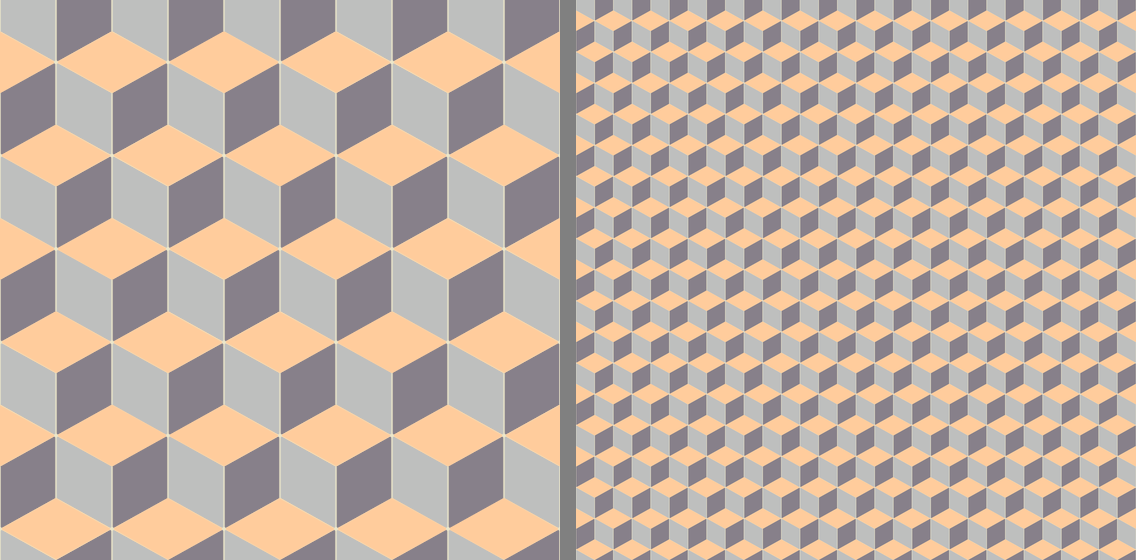
Left: one tile. Right: repeated 3 by 3.
This pattern is drawn by a Shadertoy shader. Its source:

```glsl
#define COLUMNS 5.0
#define ROWS 6.0
#define JOINT_WIDTH 0.0025
#define SEAM_WIDTH 0.0015
#define NODE_RADIUS 0.0034
#define TOP_COLOR vec3(1.00, 0.80, 0.61)
#define LIGHT_COLOR vec3(0.745, 0.75, 0.745)
#define DARK_COLOR vec3(0.53, 0.50, 0.54)
#define JOINT_COLOR vec3(0.92, 0.90, 0.79)
#define SEAM_COLOR vec3(0.96, 0.87, 0.71)

const float TAU = 6.2831853;
const float SLOPE = 2.0 / 3.0;

// Offset from the nearest cube centre in a row; even rows shift by half a cube
vec2 cubeOffset(vec2 p, float row) {
    float x = p.x + 0.5 * mod(row + 1.0, 2.0);
    return vec2(x - round(x), p.y - row);
}

// Antialiased coverage of a shape, from its signed distance
float coverage(float dist, float pixel) {
    return clamp(0.5 - dist / pixel, 0.0, 1.0);
}

// Gentle wear that wraps on both axes
float wear(vec2 uv) {
    return 0.62 + 0.22 * sin(TAU * (2.0 * uv.x + uv.y))
                + 0.16 * sin(TAU * (uv.x - 3.0 * uv.y) + 1.0);
}

void mainImage(out vec4 fragColor, in vec2 fragCoord) {
    vec2 uv = fragCoord / iResolution.xy;
    float pixel = 1.0 / min(iResolution.x, iResolution.y);
    vec2 grid = vec2(COLUMNS, ROWS);
    vec2 p = uv * grid;

    // Find the hexagonal outline of the cube that holds this point
    float row = round(p.y);
    vec2 h = cubeOffset(p, row);
    if (abs(h.y) > SLOPE * (1.0 - abs(h.x))) {
        row += sign(h.y);
        h = cubeOffset(p, row);
    }
    float ax = abs(h.x);

    // Canvas distances to the slanted edges
    float toCanvas = 1.0 / (ROWS * length(vec2(1.0, SLOPE * COLUMNS / ROWS)));
    float front = (h.y - SLOPE * ax) * toCanvas;
    float back = (SLOPE * (1.0 - ax) - h.y) * toCanvas;
    float base = (SLOPE * (1.0 - ax) + h.y) * toCanvas;
    float topDist = front > 0.0 ? -min(front, back) : min(-front, base);

    // Faces; behind the top face the sides swap
    bool behind = front > 0.0 && back < front;
    bool isLight = (h.x < 0.0) != behind;
    float topMask = coverage(topDist, pixel);
    vec3 color = mix(isLight ? LIGHT_COLOR : DARK_COLOR, TOP_COLOR, topMask);

    // Faint seams just inside the top face
    float seam = coverage(abs(topDist + 0.5 * SEAM_WIDTH) - 0.5 * SEAM_WIDTH, pixel);
    color = mix(color, SEAM_COLOR, seam * wear(uv) * (isLight ? 1.0 : 0.65));

    // Upright joints between the side faces
    float jointDist = min(ax, 0.5 - ax) / COLUMNS;
    float joint = coverage(jointDist - 0.5 * JOINT_WIDTH, pixel);
    color = mix(color, JOINT_COLOR, joint * (1.0 - topMask));

    // Small nodes where neighbouring top faces touch
    vec2 sideTip = vec2(0.5 - ax, h.y - 0.5 * SLOPE) / grid;
    vec2 lowTip = vec2(ax, h.y + SLOPE) / grid;
    float nodeDist = min(length(sideTip), length(lowTip)) - NODE_RADIUS;
    color = mix(color, JOINT_COLOR, coverage(nodeDist, pixel));

    fragColor = vec4(color, 1.0);
}
```
